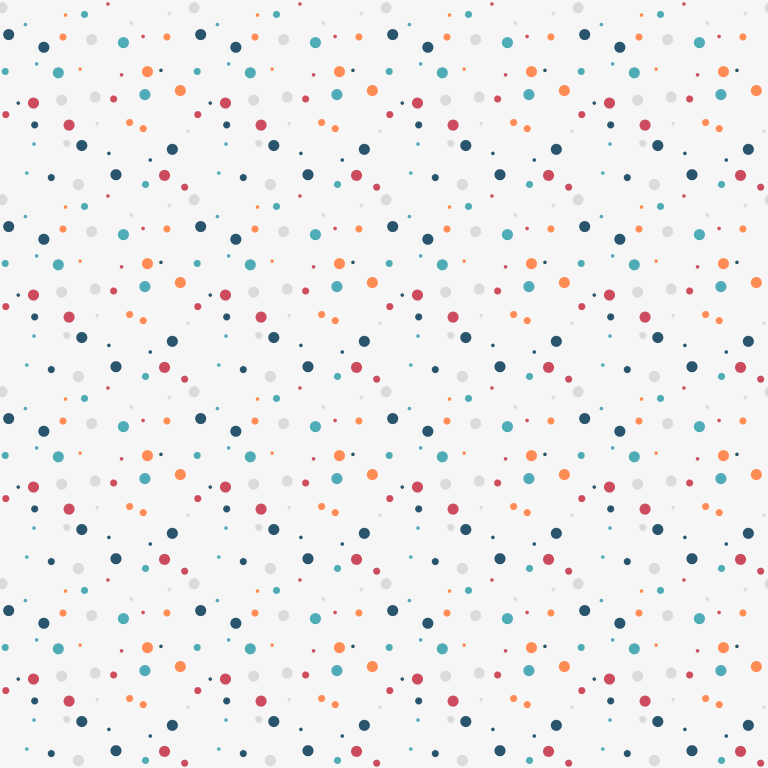
Write a Shadertoy shader that draws this pattern.

```glsl
const float TILES = 4.0;   // repeats across and down
const float CELLS = 7.0;   // dot cells per tile side
const vec3 PAPER = vec3(0.965);

vec2 hash22(vec2 p) {
    vec3 q = fract(p.xyx * vec3(0.1031, 0.1030, 0.0973));
    q += dot(q, q.yzx + 33.33);
    return fract((q.xx + q.yz) * q.zy);
}

// Permutes the cells of a tile so sizes keep fixed shares
float cellRank(vec2 cell, float side) {
    float id = cell.x + side * cell.y;
    return mod(id * (18.0 + side * id), side * side);
}

// Radius in cell units; the last rank stays empty
float dotRadius(float rank) {
    if (rank < 17.5) return 0.201;
    if (rank < 30.5) return 0.128;
    if (rank < 47.5) return 0.064;
    return -1.0;
}

vec3 dotColor(float index) {
    if (index < 0.5) return vec3(0.16, 0.33, 0.43);  // navy
    if (index < 1.5) return vec3(0.31, 0.67, 0.71);  // teal
    if (index < 2.5) return vec3(0.80, 0.30, 0.37);  // red
    if (index < 3.5) return vec3(0.86);              // grey
    return vec3(1.00, 0.55, 0.33);                   // orange
}

float discCoverage(vec2 p, float radius, float pixel) {
    return clamp(0.5 - (length(p) - radius) / pixel, 0.0, 1.0);
}

vec3 confetti(vec2 p, float side, float pixel) {
    // Each row slides by its own amount to hide the grid
    float row = mod(floor(p.y), side);
    p.x += side * hash22(vec2(row, 4.7)).x;
    vec2 cell = vec2(mod(floor(p.x), side), row);

    // The jitter leaves every disc inside its own cell
    float rank = cellRank(cell, side);
    float radius = dotRadius(rank);
    float reach = 0.46 - max(radius, 0.0);
    vec2 jitter = (2.0 * hash22(cell + 11.3) - 1.0) * reach;
    vec2 local = fract(p) - 0.5 - jitter;

    vec3 ink = dotColor(mod(rank + cell.x, 5.0));
    return mix(PAPER, ink, discCoverage(local, radius, pixel));
}

void mainImage(out vec4 fragColor, in vec2 fragCoord) {
    float scale = TILES * CELLS;
    vec2 p = fragCoord / iResolution.xy * scale;
    float pixel = scale / iResolution.y;
    fragColor = vec4(confetti(p, CELLS, pixel), 1.0);
}
```
